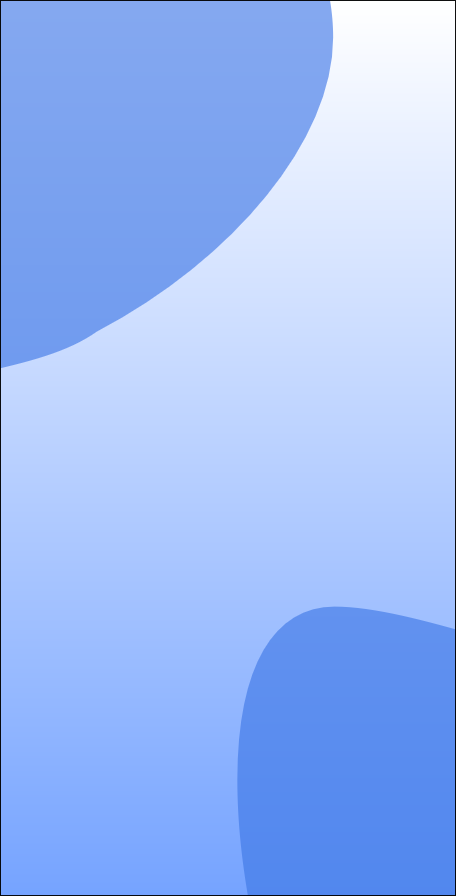
A Shadertoy shader for this background:

```glsl
// Two soft blue blobs over a vertical white-to-blue gradient, in a thin dark frame.
// Each blob edge is a chain of three cubic Bezier curves, sampled as short
// segments to get a signed distance: parity of ray crossings gives the sign.

const float ASPECT = 390.0 / 768.0;    // design width for a height of 1
const float FRAME_WIDTH = 0.00105;
const int CURVES = 3;
const int STEPS = 16;                  // segments per curve

const vec3 SKY_TOP = vec3(1.0, 1.0, 1.0);
const vec3 SKY_BOTTOM = vec3(0.46, 0.64, 1.0);
const vec3 BLOB_TOP = vec3(0.52, 0.66, 0.94);
const vec3 BLOB_BOTTOM = vec3(0.32, 0.53, 0.935);
const vec3 FRAME_COLOR = vec3(0.0);

// Control points; neighbouring curves share their end points
const vec2 UPPER_BLOB[10] = vec2[10](
    vec2(0.358, 1.039), vec2(0.366, 1.013), vec2(0.371, 0.987),
    vec2(0.371, 0.958), vec2(0.371, 0.844), vec2(0.260, 0.710),
    vec2(0.108, 0.630), vec2(0.0755, 0.607), vec2(0.0326, 0.596),
    vec2(-0.026, 0.583));
const vec2 LOWER_BLOB[10] = vec2[10](
    vec2(0.280, -0.022), vec2(0.2695, 0.034), vec2(0.2643, 0.082),
    vec2(0.2643, 0.130), vec2(0.2643, 0.258), vec2(0.306, 0.323),
    vec2(0.3724, 0.323), vec2(0.4167, 0.323), vec2(0.4753, 0.307),
    vec2(0.534, 0.290));

vec2 bezier(vec2 a, vec2 b, vec2 c, vec2 d, float t) {
    float s = 1.0 - t;
    return s * s * s * a + 3.0 * s * s * t * b + 3.0 * s * t * t * c + t * t * t * d;
}

float segmentDistance(vec2 p, vec2 a, vec2 b) {
    vec2 ab = b - a;
    float h = clamp(dot(p - a, ab) / dot(ab, ab), 0.0, 1.0);
    return length(p - a - h * ab);
}

// Negative inside; raySide is +1 to cast the ray right, -1 to cast it left
float blobDistance(vec2 p, vec2 path[10], float raySide) {
    float nearest = 1e3;
    float side = 1.0;
    vec2 a = path[0];
    for (int c = 0; c < CURVES; c++) {
        int k = 3 * c;
        for (int i = 1; i <= STEPS; i++) {
            vec2 b = bezier(path[k], path[k + 1], path[k + 2], path[k + 3],
                            float(i) / float(STEPS));
            nearest = min(nearest, segmentDistance(p, a, b));
            if ((a.y > p.y) != (b.y > p.y)) {
                float crossX = mix(a.x, b.x, (p.y - a.y) / (b.y - a.y));
                if ((crossX - p.x) * raySide > 0.0) side = -side;
            }
            a = b;
        }
    }
    return side * nearest;
}

// Antialiased coverage of a signed distance
float coverage(float dist, float pixel) {
    return clamp(0.5 - dist / pixel, 0.0, 1.0);
}

void mainImage(out vec4 fragColor, in vec2 fragCoord) {
    vec2 uv = fragCoord / iResolution.xy;
    vec2 p = uv * vec2(ASPECT, 1.0);
    float pixel = 1.0 / iResolution.y;

    // Background gradient
    vec3 color = mix(SKY_BOTTOM, SKY_TOP, uv.y);

    // Blobs share one vertical gradient
    float blobs = max(coverage(blobDistance(p, UPPER_BLOB, 1.0), pixel),
                      coverage(blobDistance(p, LOWER_BLOB, -1.0), pixel));
    color = mix(color, mix(BLOB_BOTTOM, BLOB_TOP, uv.y), blobs);

    // Frame along the canvas border
    vec2 toEdge = min(p, vec2(ASPECT, 1.0) - p);
    float frame = coverage(min(toEdge.x, toEdge.y) - FRAME_WIDTH, pixel);
    color = mix(color, FRAME_COLOR, frame);

    fragColor = vec4(color, 1.0);
}
```
